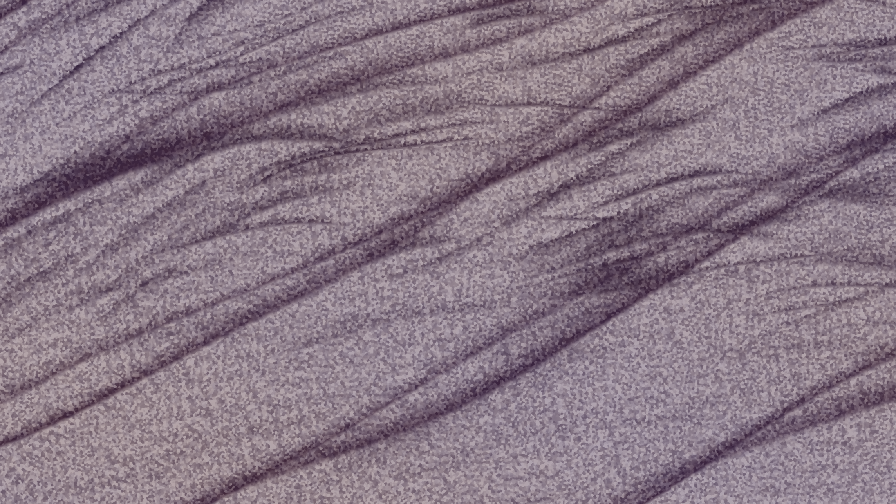
Give the GLSL for this texture, as a WebGL 2 fragment shader.

```glsl
#version 300 es
precision highp float;
// Wet sand crossed by dark violet drainage streaks that climb to the right.
// Braided channels and hashed, bent streaks darken a pale bed, layered sines
// add fine flow lines, and smooth cellular noise supplies the sand grains.

uniform vec2 u_resolution;
out vec4 fragColor;

vec2 hash2(vec2 p) {
  vec2 k = vec2(dot(p, vec2(127.1, 311.7)), dot(p, vec2(269.5, 183.3)));
  return fract(sin(k) * 43758.5);
}

vec2 rotate(vec2 p, float a) {
  float c = cos(a), s = sin(a);
  return vec2(c * p.x + s * p.y, c * p.y - s * p.x);
}

// Smooth cellular noise: blends the random tones of nearby grains.
float grains(vec2 p) {
  vec2 cell = floor(p);
  float sum = 0.0, total = 0.0;
  for (int j = -1; j <= 1; j++)
    for (int i = -1; i <= 1; i++) {
      vec2 id = cell + vec2(i, j);
      vec2 r = id + hash2(id) - p;
      float weight = exp(-9.0 * dot(r, r));
      sum += weight * hash2(id + 57.0).x;
      total += weight;
    }
  return sum / total;
}

// Crisp on the lower side, fading out on the upper side, with a dark rim.
float strand(float d, float width) {
  float s = d < 0.0 ? 0.25 * width : width;
  float rim = d / (0.2 * width + 0.002);
  return 0.8 * exp(-d * d / (s * s)) + 0.2 * exp(-rim * rim);
}

// Long channels, each made of two strands that part and rejoin.
float channels(vec2 p) {
  float light = 1.0;
  for (int k = 0; k < 5; k++) {
    float id = float(k);
    vec2 h = hash2(vec2(id, 4.0));
    float bed = -0.53 + 0.36 * id + (0.36 + 0.14 * h.x) * p.x
              + 0.045 * sin(2.6 * p.x + 6.3 * h.y);
    for (int j = 0; j < 2; j++) {
      float side = float(j) * 2.0 - 1.0;
      float y = bed + side * 0.045 * sin(2.3 * p.x + 2.1 * id)
              + 0.006 * sin(9.0 * p.x + 2.0 * side + id);
      float width = 0.026 + 0.011 * sin(3.1 * p.x + 5.0 * h.x + side);
      float fade = 0.66 + 0.17 * sin(2.7 * p.x + 3.0 * id + 1.7 * side);
      light *= 1.0 - fade * strand(p.y - y, width);
    }
  }
  return light;
}

// Scattered tapering streaks, fainter towards the bottom.
float streaks(vec2 p) {
  float light = 1.0;
  for (int i = 0; i < 125; i++) {
    float id = float(i);
    vec2 a = hash2(vec2(id, 11.0)), b = hash2(vec2(id, 23.0));
    vec2 c = hash2(vec2(id, 37.0));
    vec2 center = vec2(-0.1 + 2.0 * a.x, 1.08 * a.y);
    vec2 q = rotate(p - center, 0.46 - 0.22 * center.x + 0.5 * (b.x - 0.5));
    float reach = 0.11 + 0.3 * b.y;
    float along = q.x / reach;
    float taper = 1.0 - smoothstep(0.25, 1.0, abs(along));
    float d = q.y + (c.x - 0.5) * 1.3 * q.x * q.x
            + 0.007 * sin(13.0 * q.x + 6.3 * c.y);
    float width = (0.007 + 0.034 * c.y * c.y) * (0.35 + 0.65 * taper);
    float strength = (0.3 + 0.45 * c.x) * mix(0.2, 1.0, smoothstep(0.15, 0.65, center.y));
    light *= 1.0 - strength * taper * strand(b.x < 0.7 ? d : -d, width);
  }
  return light;
}

// Fine flow lines from sines along slightly different directions.
float flowLines(vec2 p) {
  float sum = 0.0;
  for (int i = 0; i < 6; i++) {
    float id = float(i);
    vec2 q = rotate(p, 0.38 + 0.13 * sin(2.4 * id));
    float f = 27.0 * pow(1.42, id);
    sum += sin(f * q.y + 1.8 * sin(4.1 * q.x + 1.9 * id)
             + 2.0 * sin(0.37 * f * q.y + 2.3 * q.x + id)) / 6.0;
  }
  return sum;
}

void main() {
  vec2 p = gl_FragCoord.xy / u_resolution.y;
  float fine = grains(p * 225.0) - 0.5;
  float coarse = grains(p * 95.0 + 19.0) - 0.5;

  // Meander the flow and lightly roughen its edges by the grains.
  vec2 flow = p + 0.014 * sin(p.yx * vec2(7.0, 5.0) + vec2(1.0, 2.6));
  flow += 0.005 * vec2(coarse, fine);

  float channel = channels(flow);
  float lines = flowLines(flow);
  float light = 0.83 * channel * streaks(flow);
  light += 0.13 * lines * mix(0.25, 1.0, smoothstep(0.15, 0.6, p.y));
  light += (0.74 * fine + 0.1 * coarse) * mix(0.65, 1.0, light);
  light = clamp(light, -0.05, 1.06);

  // Violet shadow to pale sand, with warm and cool drifts.
  vec3 color = mix(vec3(0.25, 0.17, 0.255), vec3(0.668, 0.614, 0.648), light);
  float drift = sin(3.1 * p.x + 2.0 * sin(2.7 * p.y)) * sin(4.3 * p.y + 1.0);
  color += vec3(0.009, 0.003, -0.012) * (drift + coarse);
  color += vec3(0.01, -0.004, 0.002) * (1.0 - channel);
  fragColor = vec4(color, 1.0);
}
```
